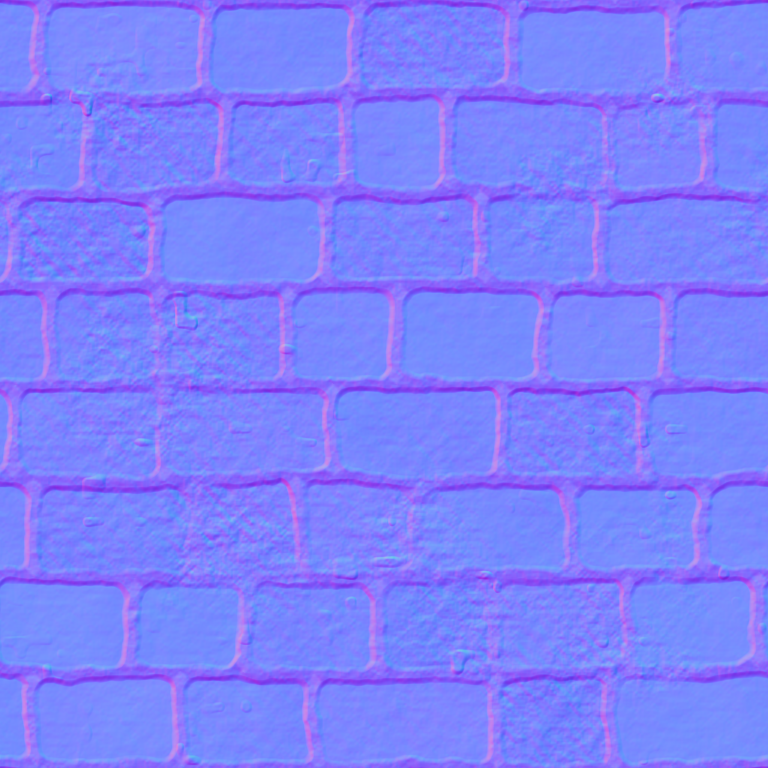
A WebGL 2 fragment shader for this texture map:

```glsl
#version 300 es
precision highp float;
uniform vec2 u_resolution;
out vec4 outColor;

const float ROWS = 8.0;
const float COUNT[8] = float[8](5.0, 6.0, 6.0, 5.0, 6.0, 5.0, 6.0, 5.0);
const float PHASE[8] = float[8](0.02, 0.0, 0.061, 0.04, 0.043, 0.007, 0.108, 0.068);
const float JOINT_JITTER = 0.3;       // share of a brick length
const float MORTAR_HALF = 0.0095;
const float CORNER = 0.016;
const float BEVEL_DEPTH = 0.0036;
const float SHADED_EDGE = 0.3;        // strength of the left and lower bevels
const float GRAIN = 0.0013;
const float SAMPLE_STEP = 0.0013;
const vec2 FACE_LEAN = vec2(-0.045, 0.05);
const vec2 BED_LEAN = vec2(0.05, -0.2);
const vec2 JOINT_LEAN = vec2(0.13, -0.03);

float hash(vec2 p) {
  return fract(sin(dot(p, vec2(127.1, 311.7))) * 43758.5453);
}

// Value noise that wraps over the unit square
float noise(vec2 uv, vec2 period) {
  vec2 p = uv * period, i = floor(p), f = fract(p);
  f = f * f * (3.0 - 2.0 * f);
  vec2 a = mod(i, period), b = mod(i + 1.0, period);
  return mix(mix(hash(a), hash(vec2(b.x, a.y)), f.x),
             mix(hash(vec2(a.x, b.y)), hash(b), f.x), f.y) - 0.5;
}

float fbm(vec2 uv, float period) {
  float sum = 0.0, amp = 1.0;
  for (int k = 0; k < 3; k++) {
    sum += amp * noise(uv, vec2(period));
    period *= 2.0;
    amp *= 0.5;
  }
  return sum;
}

float jointAt(float i, float row, float n) {
  return i + JOINT_JITTER * (hash(vec2(mod(i, n) + 3.0, row + 17.0)) - 0.5);
}

// Edge distance, bed-joint weight and brick seed
vec3 brick(vec2 uv) {
  uv += 0.011 * vec2(noise(uv, vec2(13.0)), noise(uv + 0.37, vec2(11.0)));
  uv += 0.005 * vec2(fbm(uv + 0.21, 36.0), fbm(uv + 0.63, 36.0));
  float row = mod(floor(uv.y * ROWS), ROWS);
  float n = COUNT[int(row)];
  float x = (uv.x - PHASE[int(row)]) * n;
  float i = floor(x);
  if (x < jointAt(i, row, n)) i -= 1.0;
  else if (x >= jointAt(i + 1.0, row, n)) i += 1.0;
  float left = jointAt(i, row, n), right = jointAt(i + 1.0, row, n);
  vec2 p = vec2((x - 0.5 * (left + right)) / n, (fract(uv.y * ROWS) - 0.5) / ROWS);
  vec2 q = abs(p) - 0.5 * vec2((right - left) / n, 1.0 / ROWS) + MORTAR_HALF;
  vec2 c = q + CORNER;
  float d = length(max(c, 0.0)) + min(max(c.x, c.y), 0.0) - CORNER;
  float bed = smoothstep(-0.004, 0.004, q.y - q.x);
  return vec3(d, bed, hash(vec2(mod(i, n), row + 41.0)));
}

float wearAt(vec2 uv) {
  return smoothstep(0.05, 0.4, noise(uv, vec2(7.0)) + 0.4 * noise(uv, vec2(23.0)));
}

// Bevel height and surface grain height
vec2 heights(vec2 uv) {
  vec3 b = brick(uv);
  float wear = wearAt(uv);
  float mortar = smoothstep(-0.003, 0.006, b.x);
  float bevel = -BEVEL_DEPTH * (1.0 - 0.55 * wear) * mortar;
  float rough = mix(0.35 + 0.9 * b.z * b.z, 1.0, mortar) + 0.7 * wear;
  float grain = fbm(uv, 64.0) + 0.35 * noise(uv, vec2(24.0, 150.0));
  // Diagonal tooling scratches and sparse chips
  grain += 0.8 * b.z * (1.0 - mortar) * noise(vec2(uv.x, uv.y + uv.x), vec2(44.0, 100.0));
  float chip = smoothstep(0.2, 0.42, noise(uv + 0.11, vec2(58.0)));
  grain -= 0.9 * chip * smoothstep(0.1, 0.3, noise(uv + 0.5, vec2(16.0)));
  return vec2(bevel, GRAIN * rough * grain);
}

void main() {
  vec2 uv = gl_FragCoord.xy / u_resolution;
  vec2 h = heights(uv);
  vec2 dx = (heights(uv + vec2(SAMPLE_STEP, 0.0)) - h) / SAMPLE_STEP;
  vec2 dy = (heights(uv + vec2(0.0, SAMPLE_STEP)) - h) / SAMPLE_STEP;

  // Right and upper bevels are the steep ones
  vec2 bevel = vec2(-dx.x, dy.x);
  bevel *= vec2(bevel.x > 0.0 ? 1.0 : SHADED_EDGE, bevel.y < 0.0 ? 1.0 : SHADED_EDGE);
  vec2 grain = vec2(-dx.y, dy.y);

  // Broad lean of faces and mortar
  vec3 b = brick(uv);
  float mortar = smoothstep(-0.001, 0.006, b.x) * (1.0 - 0.4 * wearAt(uv));
  vec2 face = FACE_LEAN + 0.1 * (vec2(fract(b.z * 7.3), b.z) - 0.5) * vec2(0.6, -1.0);
  face += 0.06 * vec2(noise(uv, vec2(18.0)), noise(uv + 0.4, vec2(18.0)));
  vec2 lean = mix(face, mix(JOINT_LEAN, BED_LEAN, b.y), mortar);

  vec3 normal = normalize(vec3(bevel + grain + lean, 1.0));
  outColor = vec4(0.5 + 0.5 * normal, 1.0);
}
```
